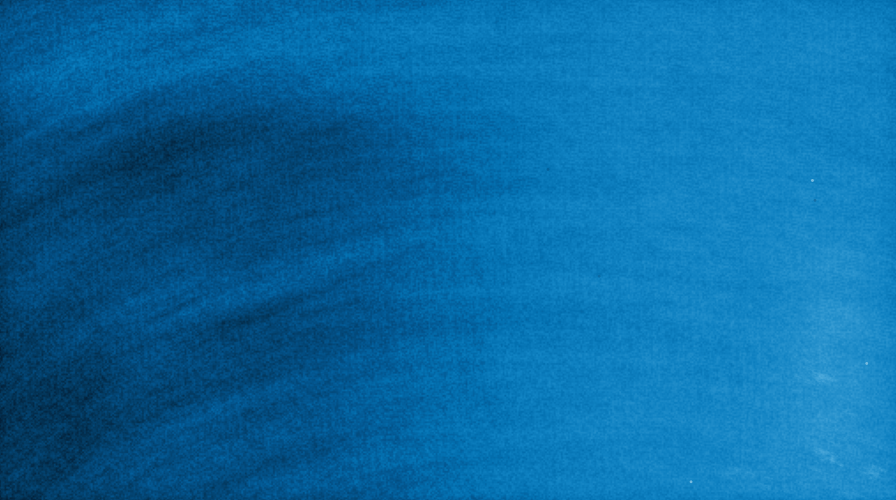
Reproduce this texture procedurally as a WebGL 2 fragment shader.

```glsl
#version 300 es
precision highp float;
uniform vec2 u_resolution;
out vec4 fragColor;

float hash(vec2 p) {
    return fract(sin(dot(p, vec2(127.1, 311.7))) * 43758.5453);
}

float noise(vec2 p) {
    vec2 i = floor(p), f = fract(p);
    f = f * f * (3.0 - 2.0 * f);
    return mix(mix(hash(i), hash(i + vec2(1, 0)), f.x),
               mix(hash(i + vec2(0, 1)), hash(i + vec2(1, 1)), f.x), f.y);
}

// Layered noise centred on zero
float fbm(vec2 p) {
    float sum = 0.0, amp = 0.5;
    for (int i = 0; i < 5; i++) {
        sum += amp * (noise(p) - 0.5);
        p = p * 2.03 + vec2(17.3, 9.1);
        amp *= 0.6;
    }
    return sum;
}

// Soft rotated ellipse
float smudge(vec2 p, vec2 centre, vec2 radius, float angle) {
    float c = cos(angle), s = sin(angle);
    vec2 d = p - centre;
    d = vec2(c * d.x + s * d.y, c * d.y - s * d.x) / radius;
    return exp(-dot(d, d));
}

// Height across the curved path of the brush
float brushHeight(vec2 p) {
    float d = p.x - 1.05;
    float bend = d < 0.0 ? mix(0.36, 0.14, p.y) : 0.16;
    return p.y + bend * d * d;
}

// Broad light and dark areas, one unit per paint shade
float paintTone(vec2 p, vec2 uv) {
    float tone = 1.4 + 2.55 * smoothstep(0.25, 0.73, uv.x);
    tone += 0.65 * smoothstep(0.6, 1.0, uv.x) * (1.0 - uv.y);
    tone += 1.4 * smoothstep(0.71, 0.87, uv.y) * (1.0 - smoothstep(0.3, 0.68, uv.x));
    tone -= 1.0 * smudge(p, vec2(0.24, 0.66), vec2(0.25, 0.09), 0.42);
    tone -= 0.7 * smudge(p, vec2(0.64, 0.68), vec2(0.36, 0.13), 0.2);
    tone -= 1.4 * smudge(p, vec2(0.10, 0.15), vec2(0.15, 0.25), 0.0);
    tone -= 0.7 * smudge(p, vec2(0.53, 0.32), vec2(0.28, 0.08), 0.36);
    tone -= 0.6 * smudge(p, vec2(0.56, 0.385), vec2(0.25, 0.015), 0.4);
    tone += 0.8 * smudge(p, vec2(0.58, 0.44), vec2(0.28, 0.028), 0.26);
    tone += 0.4 * smudge(p, vec2(0.12, 0.47), vec2(0.16, 0.05), 0.9);
    tone += 0.5 * smudge(p, vec2(1.64, 0.20), vec2(0.14, 0.16), -0.5);
    tone += 0.5 * smudge(p, vec2(1.67, 0.43), vec2(0.10, 0.16), 0.0);
    return tone;
}

// Darkened canvas border
float border(vec2 p, vec2 uv, float width) {
    float left = 0.8 * exp(-p.x / 0.03);
    float right = 0.6 * exp(-(width - p.x) / 0.025);
    float ends = 0.5 * exp(-(1.0 - p.y) / 0.02) + 0.5 * exp(-p.y / 0.01);
    return left + right + ends + 1.2 * smudge(uv, vec2(0.0, 1.0), vec2(0.10, 0.10), 0.0);
}

// Rare tiny marks, one candidate per cell
float specks(vec2 p, float scale, float rarity, float size) {
    vec2 cell = floor(p * scale);
    vec2 centre = 0.2 + 0.6 * vec2(hash(cell + 3.7), hash(cell + 8.2));
    float d = length(fract(p * scale) - centre) / scale;
    return step(rarity, hash(cell + 21.4)) * (1.0 - smoothstep(size * 0.4, size, d));
}

vec3 paint(float tone) {
    vec3 c = mix(vec3(0.01, 0.13, 0.23), vec3(0.01, 0.21, 0.35), clamp(tone + 1.0, 0.0, 1.0));
    c = mix(c, vec3(0.01, 0.28, 0.47), clamp(tone, 0.0, 1.0));
    c = mix(c, vec3(0.01, 0.35, 0.58), clamp(tone - 1.0, 0.0, 1.0));
    c = mix(c, vec3(0.01, 0.44, 0.69), clamp(tone - 2.0, 0.0, 1.0));
    c = mix(c, vec3(0.06, 0.51, 0.76), clamp(tone - 3.0, 0.0, 1.0));
    c = mix(c, vec3(0.15, 0.57, 0.80), clamp(tone - 4.0, 0.0, 1.0));
    return mix(c, vec3(0.36, 0.70, 0.88), clamp((tone - 5.0) * 0.5, 0.0, 1.0));
}

void main() {
    vec2 uv = gl_FragCoord.xy / u_resolution;
    vec2 p = gl_FragCoord.xy / u_resolution.y;
    float width = u_resolution.x / u_resolution.y;
    float h = brushHeight(p);

    // Brush strokes, bolder on the left
    float strength = mix(1.0, 0.5, smoothstep(0.1, 0.65, uv.x));
    float wide = fbm(vec2(p.x * 1.9, h * 14.0));
    float fine = fbm(vec2(p.x * 6.0 + 5.0, h * 52.0));
    float tone = paintTone(p, uv) + strength * (1.05 * wide + 1.3 * fine);

    // Woven grain and uneven pigment
    float threads = noise(p * vec2(270.0, 120.0)) + noise(p * vec2(110.0, 250.0)) - 1.0;
    float grain = noise(p * 283.0 + 31.0) - 0.5;
    float roughness = mix(1.25, 0.9, smoothstep(0.2, 0.7, uv.x));
    tone += roughness * (0.42 * threads + 1.0 * grain) + 0.6 * fbm(p * vec2(20.0, 24.0));
    tone -= border(p, uv, width);

    // Chalky dry strokes near the lower right
    float chalk = smudge(p, vec2(1.70, 0.06), vec2(0.09, 0.05), -0.2)
                + smudge(p, vec2(1.52, 0.04), vec2(0.06, 0.02), -0.25)
                + 0.7 * smudge(p, vec2(1.65, 0.22), vec2(0.10, 0.06), -0.6);
    float wisps = fbm(vec2(p.x * 20.0, (h + 0.1 * p.x) * 60.0));
    tone += 1.8 * chalk * smoothstep(0.0, 0.4, wisps);

    vec3 colour = paint(tone);
    colour = mix(colour, vec3(0.55, 0.78, 0.90), 0.8 * specks(p, 9.0, 0.97, 0.004));
    colour = mix(colour, vec3(0.01, 0.28, 0.47), 0.4 * specks(p + 4.3, 7.0, 0.96, 0.004));
    fragColor = vec4(colour, 1.0);
}
```
